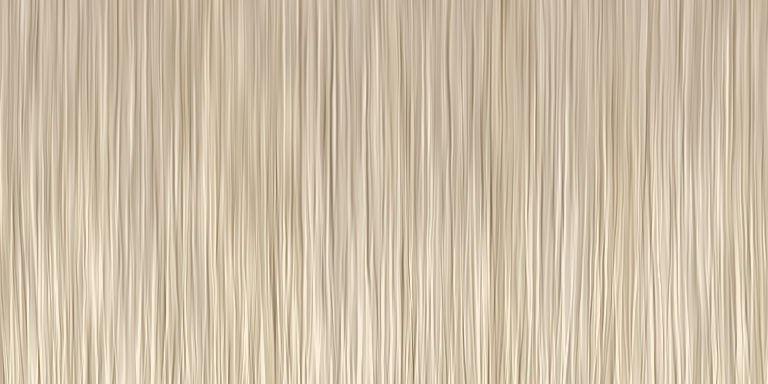
A Shadertoy shader for this texture:

```glsl
// Straight blonde hair hanging down: stretched noise gives the fine fibre mass,
// and layers of crisp, thin strands, each with a contrasting flank, lie over it.
// The hair is duller at the top, creamier and more contrasty toward the tips.

float hash(vec2 p) {
    vec3 q = fract(vec3(p.xyx) * vec3(0.1031, 0.1030, 0.0973));
    q += dot(q, q.yzx + 33.33);
    return fract((q.x + q.y) * q.z);
}

float noise(vec2 p) {
    vec2 cell = floor(p);
    vec2 f = fract(p);
    f = f * f * (3.0 - 2.0 * f);
    float low = mix(hash(cell), hash(cell + vec2(1, 0)), f.x);
    float high = mix(hash(cell + vec2(0, 1)), hash(cell + vec2(1, 1)), f.x);
    return mix(low, high, f.y);
}

// Noise centred on zero, stretched along the hair
float fibre(vec2 p, float across, float along) {
    return noise(p * vec2(across, along) + across * 1.7) - 0.5;
}

// One layer of sparse strands: positive where light, negative where dark
float strands(vec2 p, float layer, float tip) {
    float lean = hash(vec2(layer, 7.0)) - 0.5;
    float count = 28.0 + 2.3 * layer;
    float x = (p.x + lean * (0.03 * p.y + 0.085 * tip * tip) + 3.0) * count;
    float id = floor(x);
    float seed = hash(vec2(id, layer * 13.0 + 2.0));
    float kind = hash(vec2(id, layer * 17.0 + 5.0));

    float bend = 0.08 * sin(p.y * (3.0 + 5.0 * kind) + seed * 6.28);
    float centre = 0.5 + 0.35 * (seed - 0.5) + bend;
    float offset = (x - id - centre) / count;
    float width = mix(0.0028, 0.0052, fract(seed * 7.3));

    // Crisp core with a fainter flank of the opposite tone on one side
    float side = fract(seed * 23.7) < 0.5 ? -1.0 : 1.0;
    float core = 1.0 - smoothstep(0.1 * width, width, abs(offset));
    float flank = 1.0 - smoothstep(0.0, width, abs(offset - side * width * 1.25));
    float body = core - 0.45 * flank;

    // Strands surface and sink along their length
    float visible = noise(vec2(id * 3.7 + layer * 31.0, p.y * 3.6 + seed * 20.0));
    body *= smoothstep(0.38, 0.72, visible);
    float lightness = mix(0.20, 0.42, tip);
    return body * (kind < 0.56 ? lightness : -0.36);
}

void mainImage(out vec4 fragColor, in vec2 fragCoord) {
    vec2 p = fragCoord / iResolution.y;
    float tip = 1.0 - p.y;

    // Gentle drift of whole locks and small kinks of single hairs
    vec2 q = p;
    q.x += 0.016 * (noise(p * vec2(4.0, 1.6)) - 0.5) * (0.4 + tip);
    q.x += 0.004 * (noise(p * vec2(24.0, 6.0)) - 0.5);
    q.x += 0.002 * (noise(p * vec2(50.0, 16.0)) - 0.5);

    // Fibre mass, from broad locks to single hairs
    float detail = 0.10 * fibre(q, 7.0, 0.9)
                 + 0.12 * fibre(q, 27.0, 2.0)
                 + 0.30 * fibre(q, 76.0, 3.5)
                 + 0.46 * fibre(q, 128.0, 5.0);

    for (float layer = 0.0; layer < 10.0; layer++) {
        detail += strands(q, layer, tip);
    }

    // Shaded partings near the roots
    float parting = smoothstep(0.6, 0.9, noise(vec2(q.x * 9.0 + 4.0, p.y * 0.7)));
    float tone = mix(0.41, 0.62, smoothstep(0.05, 0.95, tip));
    tone += detail * mix(0.78, 1.1, tip) - 0.06 * parting * p.y;
    tone = clamp(tone, -0.6, 1.12);

    // Ash brown through beige to cream, with slight warm and cool locks
    vec3 ash = vec3(0.67, 0.60, 0.50);
    vec3 cream = vec3(0.95, 0.90, 0.82);
    vec3 colour = mix(ash, cream, tone);
    float warmth = fibre(q, 15.0, 1.2) + 0.8 * fibre(q, 48.0, 2.5);
    colour += warmth * vec3(0.008, 0.0, -0.02);
    colour += (p.y - 0.5) * vec3(-0.004, -0.008, 0.006);

    fragColor = vec4(clamp(colour, 0.0, 1.0), 1.0);
}
```
